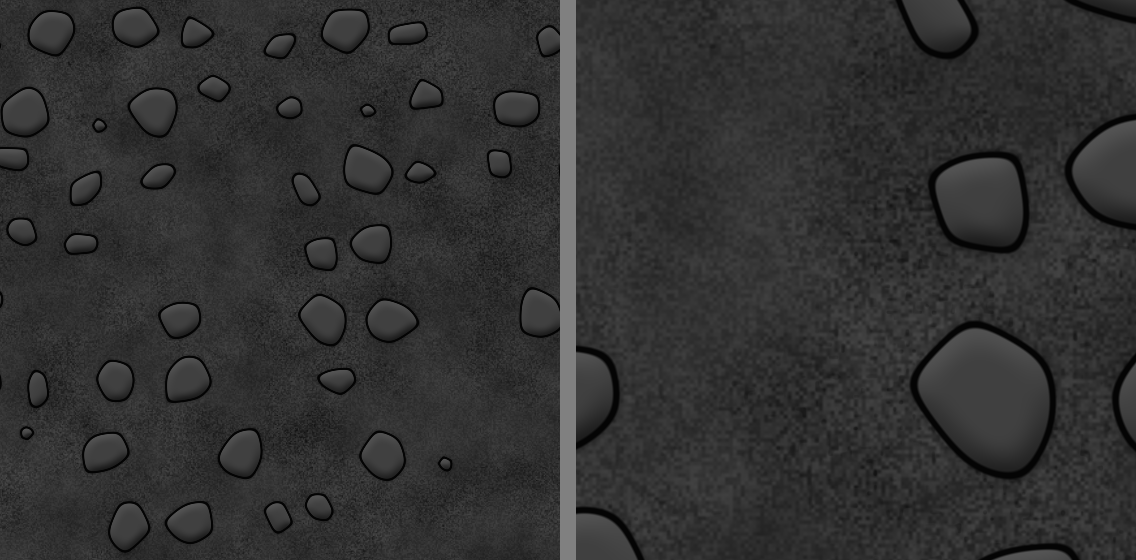
Left: the whole. Right: its middle third, enlarged.
Give the GLSL for this texture, as a three.js fragment shader.

```glsl
varying vec2 vUv;

float hash(vec2 p) {
  vec3 q = fract(p.xyx * 0.1031);
  q += dot(q, q.yzx + 33.33);
  return fract((q.x + q.y) * q.z);
}

float noise(vec2 p) {
  vec2 cell = floor(p);
  vec2 f = fract(p);
  f = f * f * (3.0 - 2.0 * f);
  return mix(mix(hash(cell), hash(cell + vec2(1.0, 0.0)), f.x),
             mix(hash(cell + vec2(0.0, 1.0)), hash(cell + 1.0), f.x), f.y);
}

float fbm(vec2 p) {
  float sum = 0.0;
  float amplitude = 0.4;
  for (int i = 0; i < 5; i++) {
    sum += amplitude * noise(p);
    p = mat2(1.6, 1.2, -1.2, 1.6) * p + 17.3;
    amplitude *= 0.66;
  }
  return sum;
}

// Blotchy soil with fine, unevenly rough grain
float soil(vec2 uv) {
  float blotch = fbm(uv * 13.0 + 40.0) - 0.51;
  float roughness = smoothstep(0.35, 0.7, fbm(uv * 9.0 + 90.0));
  float grain = noise(uv * 430.0) - 0.5;
  float pits = smoothstep(0.72, 0.95, noise(uv * 260.0 + 60.0));
  return 0.19 + 0.13 * blotch + mix(0.06, 0.12, roughness) * grain
       - 0.05 * pits * roughness;
}

// Rounded polygon: xy = outward direction, z = signed distance
vec3 stone(vec2 p, vec2 id, float radius, float stretch) {
  float sharpness = 6.0 / radius;
  float tilt = 6.2832 * hash(id + 5.7);
  vec2 direction = vec2(0.0);
  float total = 0.0;
  for (int i = 0; i < 6; i++) {
    vec2 seed = id + float(i) * vec2(13.0, 7.0);
    float angle = (float(i) + 0.65 * hash(seed + 31.0)) * 1.0472;
    vec2 normal = vec2(cos(angle), sin(angle));
    vec2 axes = vec2(cos(angle - tilt) * stretch, sin(angle - tilt) / stretch);
    float reach = radius * length(axes) * mix(0.82, 1.12, hash(seed + 71.0));
    float weight = exp(sharpness * (dot(p, normal) - reach));
    direction += normal * weight;
    total += weight;
  }
  return vec3(direction / total, log(total) / sharpness);
}

// Nearest stone among staggered rows, denser toward the top
vec3 scatterStones(vec2 uv) {
  vec3 nearest = vec3(0.0, 0.0, 1.0);
  for (int y = -1; y <= 1; y++) {
    float row = floor(uv.y * 8.0) + float(y);
    float shift = hash(vec2(row + 20.0, 3.0));
    for (int x = -1; x <= 1; x++) {
      float column = floor(uv.x * 8.0 + shift) + float(x);
      vec2 id = vec2(column, row) + 20.0;
      if (hash(id + 2.3) > mix(0.52, 0.84, row / 7.0)) continue;

      float kind = hash(id + 11.9);
      float variety = hash(id + 47.1);
      float radius = mix(0.021, 0.028, variety);
      float stretch = mix(1.05, 1.45, hash(id + 83.4));
      if (kind < 0.11) {
        radius = 0.011;
        stretch = 1.0;
      } else if (kind > 0.6) {
        radius = mix(0.036, 0.043, variety);
        stretch = mix(1.0, 1.12, hash(id + 83.4));
      }
      vec2 jitter = vec2(hash(id + 101.0), hash(id + 137.0)) * 2.0 - 1.0;
      vec2 center = (vec2(column - shift, row) + 0.5) / 8.0;
      center += jitter * max(0.008, 0.06 - radius * 1.2);
      vec3 candidate = stone(uv - center, id, radius, stretch);
      if (candidate.z < nearest.z) nearest = candidate;
    }
  }
  return nearest;
}

void main() {
  vec3 rock = scatterStones(vUv);
  float depth = -rock.z;

  // Soft bevel lit from above
  float bevel = 1.0 - smoothstep(0.0, 0.019, depth);
  float light = dot(rock.xy, vec2(-0.24, 0.97)) * bevel;
  float face = 0.25 + (light > 0.0 ? 0.09 : 0.16) * light;

  // Soil, stone face, then dark outline
  float shade = soil(vUv) * mix(0.8, 1.0, smoothstep(0.0, 0.007, rock.z));
  shade = mix(shade, face, smoothstep(-0.001, 0.001, depth));
  float outline = 1.0 - smoothstep(0.0009, 0.0026, abs(depth));
  shade = mix(shade, 0.015, outline);
  gl_FragColor = vec4(vec3(shade), 1.0);
}
```
